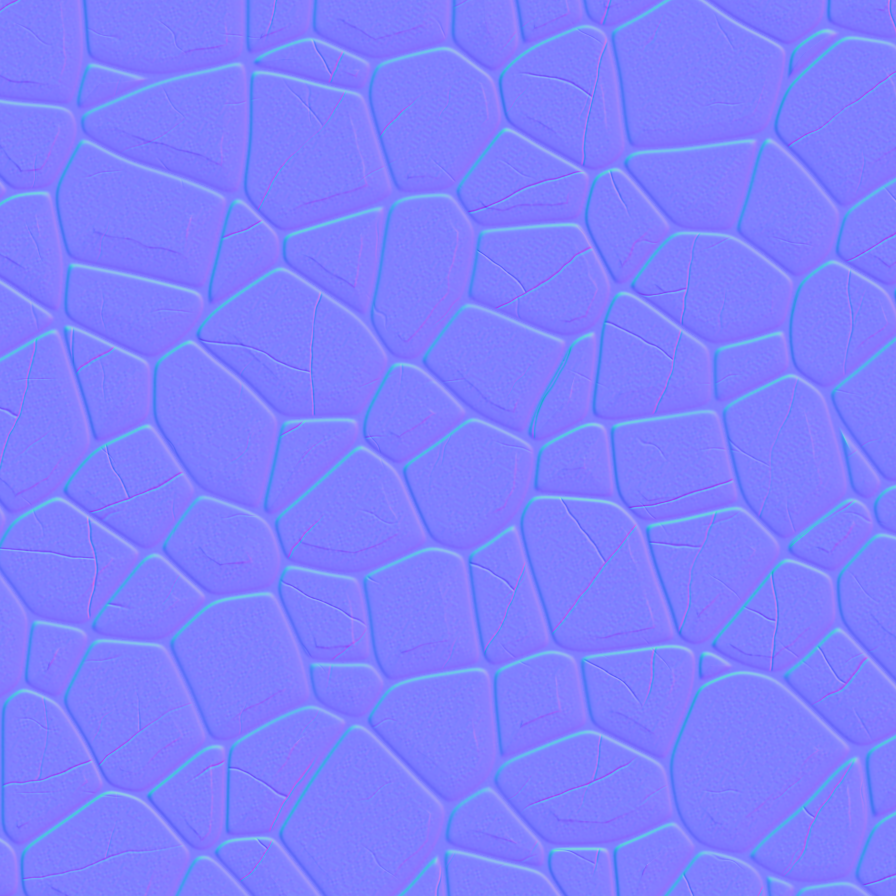
Write a three.js fragment shader that draws this texture map.

```glsl
// Tangent-space normal map of irregular, cracked paving stones with bevelled rims.
varying vec2 vUv;

const float GRID = 8.6;             // stones across the canvas
const float TURN = 0.66;            // direction of the stone rows, in radians
const float JITTER = 0.9;           // scatter of the stone centres
const float SIZE_SPREAD = 0.66;     // difference between large and small stones
const float CORNER = 28.0;          // higher is sharper corners
const float GAP = 0.0012;           // half width of the joints
const float RIM_NEAR = 0.0030;      // rim width on the steep side
const float RIM_FAR = 0.0055;       // rim width on the gentle side
const float RIM_MIN = 0.12;         // rim slope on the gentle side
const float RIM_MAX = 0.60;         // rim slope on the steep side
const vec2 STEEP_SIDE = vec2(-0.55, 0.835);
const float BEVEL_WIDTH = 0.025;
const float BEVEL_SLOPE = 0.042;
const float CHIP_SLOPE = 0.28;
const float CRACK_WIDTH = 0.0014;
const float CRACK_SLOPE = 0.42;
const float CRACK_SHARE = 0.62;     // share of stones that are split
const float HAIR_GRID = 13.0;
const float HAIR_SLOPE = 0.14;
const float GRAIN_SCALE = 340.0;
const float GRAIN_SLOPE = 0.115;

float hash(vec2 p) {
  return fract(sin(dot(p, vec2(127.1, 311.7))) * 43758.5453);
}

vec2 hash2(vec2 p) {
  return vec2(hash(p), hash(p + 37.3));
}

float noise(vec2 p) {
  vec2 i = floor(p), f = fract(p);
  f = f * f * (3.0 - 2.0 * f);
  return mix(mix(hash(i), hash(i + vec2(1.0, 0.0)), f.x),
             mix(hash(i + vec2(0.0, 1.0)), hash(i + 1.0), f.x), f.y);
}

vec2 turn(vec2 p, float angle) {
  float c = cos(angle), s = sin(angle);
  return vec2(c * p.x - s * p.y, s * p.x + c * p.y);
}

// Downhill slope of a bumpy surface.
vec2 bumps(vec2 p) {
  float h = noise(p);
  return vec2(h - noise(p + vec2(0.6, 0.0)), h - noise(p + vec2(0.0, 0.6)));
}

float bell(float x, float width) {
  return exp(-x * x / (width * width));
}

// Slope of a thin V groove at signed distance s, across is its unit normal.
vec2 groove(float s, vec2 across, float width) {
  return -across * 2.3 * (s / width) * bell(s, width);
}

// Every other row is shifted by half a stone.
vec2 stoneCentre(vec2 cell) {
  return cell + 0.5 + JITTER * (hash2(cell) - 0.5) + vec2(0.5 * mod(cell.y, 2.0) - 0.25, 0.0);
}

float stoneWeight(vec2 cell) {
  return SIZE_SPREAD * hash(cell + 71.9);
}

// Main crack through a stone and a branch on one side of it.
vec2 cracks(vec2 q, vec2 p, vec2 cell) {
  float angle = mix(0.25, 1.6, hash(cell + 5.1));
  float wobble = (noise(p * 22.0) - 0.5) * 0.012 + (noise(p * 90.0) - 0.5) * 0.002;
  vec2 across = vec2(-sin(angle), cos(angle));
  float s = dot(q, across) + wobble + (hash(cell + 9.7) - 0.5) * 0.05;
  float fade = smoothstep(0.22, 0.5, noise(p * 11.0 + 40.0));
  vec2 slope = groove(s, across, CRACK_WIDTH) * fade;
  angle += mix(0.8, 1.9, hash(cell + 13.3));
  across = vec2(-sin(angle), cos(angle));
  float branch = dot(q, across) + wobble * 1.3;
  float oneSide = smoothstep(0.0, 0.003, s) * step(0.4, hash(cell + 17.7));
  slope += groove(branch, across, CRACK_WIDTH) * oneSide * fade * 0.8;
  return slope * CRACK_SLOPE * step(hash(cell + 21.1), CRACK_SHARE);
}

// Short, faint scratches, one to a grid square.
vec2 hairlines(vec2 p) {
  vec2 cell = floor(p * HAIR_GRID);
  vec2 q = (fract(p * HAIR_GRID) - 0.5) / HAIR_GRID;
  vec2 along = turn(vec2(1.0, 0.0), 6.283 * hash(cell + 3.9));
  vec2 across = vec2(-along.y, along.x);
  float s = dot(q, across) + (noise(p * 60.0) - 0.5) * 0.008;
  float ends = 1.0 - smoothstep(0.008, 0.03, abs(dot(q, along)));
  return groove(s, across, 0.0013) * ends * HAIR_SLOPE * step(0.4, hash(cell + 8.3));
}

void main() {
  vec2 p = vUv + 0.008 * (vec2(noise(vUv * 13.0), noise(vUv * 13.0 + 50.0)) - 0.5);
  vec2 g = turn(p, -TURN) * GRID, base = floor(g);

  // Find the stone that owns this point (weighted Voronoi).
  vec2 owner = base;
  float best = 100.0;
  for (int j = -2; j <= 2; j++) for (int i = -2; i <= 2; i++) {
    vec2 cell = base + vec2(float(i), float(j));
    vec2 r = g - stoneCentre(cell);
    float power = dot(r, r) - stoneWeight(cell);
    if (power < best) { best = power; owner = cell; }
  }

  // Rounded distance to the joint and the direction towards it.
  vec2 centre = stoneCentre(owner), pull = vec2(0.0);
  float total = 1e-20, nearest = 10.0;
  for (int j = -2; j <= 2; j++) for (int i = -2; i <= 2; i++) {
    vec2 cell = base + vec2(float(i), float(j));
    vec2 other = stoneCentre(cell), r = g - other, span = other - centre;
    if (dot(span, span) < 1e-5) continue;
    float edge = (dot(r, r) - stoneWeight(cell) - best) / (2.0 * length(span));
    float w = exp(-CORNER * edge);
    total += w;
    pull += w * normalize(span);
    nearest = min(nearest, edge);
  }
  vec2 outward = turn(pull / max(length(pull), 1e-15), TURN);
  float d = -log(total) / (CORNER * GRID) - GAP;
  float inner = nearest / GRID;
  float facing = dot(outward, STEEP_SIDE);
  float inside = smoothstep(0.0, 0.004, d);

  // Rim: soft wall with a crisp lip, steep on one side only, uneven along its run.
  float uneven = noise(p * 9.0 + 20.0);
  float steep = mix(RIM_MIN, RIM_MAX, pow(0.5 + 0.5 * facing, 1.6)) * mix(0.75, 1.15, uneven);
  float width = mix(RIM_FAR, RIM_NEAR, 0.5 + 0.5 * facing) * mix(1.3, 0.8, uneven);
  float rim = 0.6 * bell(d - 0.001, width) + 0.55 * bell(d - 0.002, 0.0017);
  vec2 slope = outward * steep * rim * smoothstep(-2.0 * GAP, GAP, d);

  // Gentle bevel on the far side, ending in a broken chipped line.
  float chipAt = BEVEL_WIDTH * (0.6 + 0.8 * hash(owner + 2.7)) + (noise(p * 55.0) - 0.5) * 0.005;
  float farSide = smoothstep(0.4, -0.4, facing);
  float bevel = inside * (1.0 - smoothstep(chipAt - 0.003, chipAt + 0.002, inner));
  slope += outward * BEVEL_SLOPE * bevel * farSide;
  float broken = smoothstep(0.4, 0.65, noise(p * 17.0 + 9.0)) * (0.4 + 0.6 * noise(p * 190.0));
  slope += outward * CHIP_SLOPE * broken * bell(inner - chipAt, 0.0014) * farSide;

  // Cracks, scratches and grain on the stone face.
  slope += inside * (cracks(p - turn(centre, TURN) / GRID, p, owner) + hairlines(p));
  slope += bumps(turn(vUv, 0.5) * GRAIN_SCALE) * GRAIN_SLOPE * mix(0.3, 1.0, smoothstep(0.003, 0.02, d));

  slope *= min(1.0, 0.85 / max(length(slope), 1e-4));
  vec3 normal = vec3(slope, sqrt(1.0 - dot(slope, slope)));
  gl_FragColor = vec4(normal * 0.5 + 0.5, 1.0);
}
```
